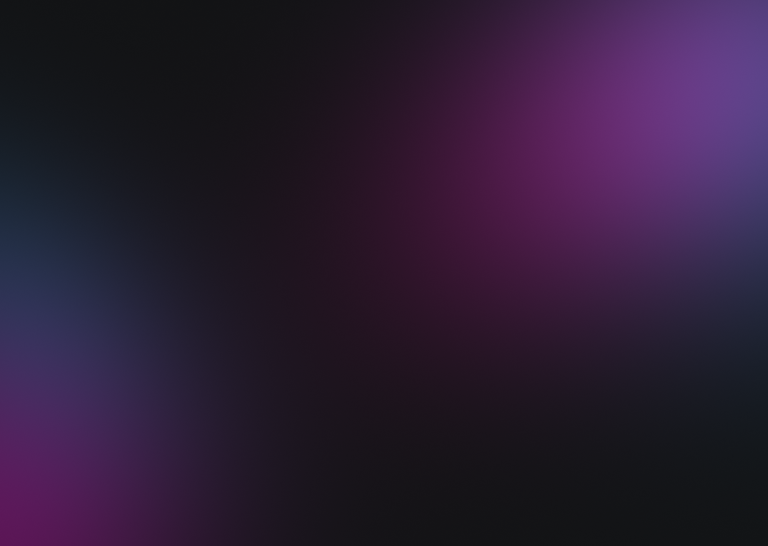
This background is drawn by a Shadertoy shader. Its source:

```glsl
// Soft magenta, violet and teal glows drifting over a near-black backdrop.

const vec2 CANVAS = vec2(1.4066, 1.0);   // canvas extent in height units

const vec3 BACKDROP = vec3(0.070, 0.075, 0.080);
const vec3 MAGENTA  = vec3(0.320, -0.010, 0.210);
const vec3 VIOLET   = vec3(0.030, 0.200, 0.290);
const vec3 PLUM     = vec3(0.290, 0.000, 0.245);
const vec3 TEAL     = vec3(0.000, 0.125, 0.160);

// Elliptical Gaussian falloff: 1 at the center, 1/e at the given radii.
float glow(vec2 p, vec2 center, vec2 radii, float angle) {
    float c = cos(angle), s = sin(angle);
    vec2 d = p - center;
    vec2 q = vec2(c * d.x + s * d.y, c * d.y - s * d.x) / radii;
    return exp(-dot(q, q));
}

float hash(vec2 p) {
    vec3 q = fract(p.xyx * 0.1031);
    q += dot(q, q.yzx + 33.33);
    return fract((q.x + q.y) * q.z);
}

void mainImage(out vec4 fragColor, in vec2 fragCoord) {
    vec2 p = fragCoord / iResolution.xy * CANVAS;
    vec3 color = BACKDROP;

    // Upper right: slanted magenta band with a cool violet corner
    color += MAGENTA * glow(p, vec2(1.190, 0.795), vec2(0.513, 0.311), 0.57);
    color += VIOLET * glow(p, vec2(1.447, 0.835), vec2(0.421), 0.0);

    // Lower left: plum corner rimmed by teal
    color += PLUM * glow(p, vec2(-0.018, 0.048), vec2(0.370, 0.420), 0.0);
    color += TEAL * glow(p, vec2(0.037, 0.432), vec2(0.375, 0.238), -0.785);

    // Sub-level dither against banding
    color += (hash(fragCoord) - 0.5) / 255.0;
    fragColor = vec4(clamp(color, 0.0, 1.0), 1.0);
}
```
